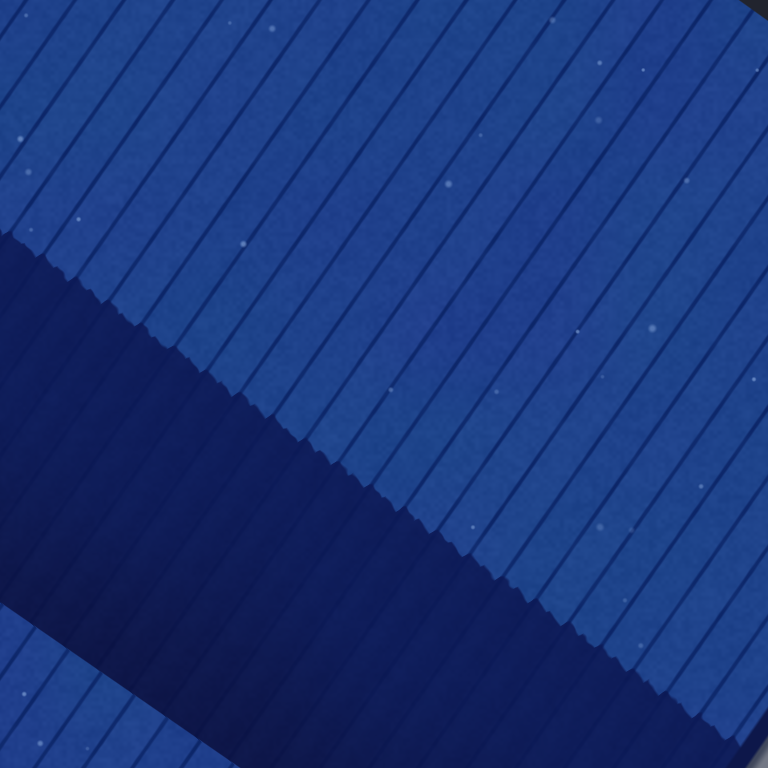
Give the GLSL for this texture, as a Shadertoy shader.

```glsl
float hash(vec2 p) {
    return fract(sin(dot(p, vec2(127.1, 311.7))) * 43758.5453);
}

float noise(vec2 p) {
    vec2 i = floor(p), f = fract(p);
    f = f * f * (3.0 - 2.0 * f);
    return mix(mix(hash(i), hash(i + vec2(1, 0)), f.x),
               mix(hash(i + vec2(0, 1)), hash(i + vec2(1, 1)), f.x), f.y);
}

// Sawtooth falling from 0.5 to -0.5, with a short ramp instead of a jump
float tooth(float t) {
    t = fract(t);
    return 0.5 - min(t, (1.0 - t) * 7.0);
}

// Sparse pale specks, one candidate per cell
float specks(vec2 p) {
    vec2 cell = floor(p * 15.0);
    vec2 centre = 0.2 + 0.6 * vec2(hash(cell + 3.1), hash(cell + 7.7));
    float radius = mix(0.05, 0.11, hash(cell + 5.3));
    float present = step(0.86, hash(cell + 1.9));
    float d = length(fract(p * 15.0) - centre);
    return present * (1.0 - smoothstep(0.2 * radius, radius, d)) * mix(0.25, 0.8, hash(cell + 9.2));
}

void mainImage(out vec4 fragColor, in vec2 fragCoord) {
    vec2 uv = fragCoord / iResolution.xy;
    float down = 1.0 - uv.y;
    float aa = 1.0 / iResolution.y;

    // Slanted planks; the lower panel is slightly shifted
    float across = uv.x + 0.7 * down;
    float along = down - 0.7 * uv.x;
    float lowerPanel = smoothstep(-aa, aa, down - 0.69 * uv.x - 0.784);
    float plank = across / 0.0637 - 0.534 - 0.16 * lowerPanel;
    float grooveDist = abs(fract(plank + 0.5) - 0.5) * 0.0522;
    float wobble = 0.0005 * (noise(uv * 90.0) - 0.5);
    float groove = 1.0 - smoothstep(0.0008, 0.0042, grooveDist + wobble);

    // Shadow band with a stepped upper edge
    float steps = 0.010 * tooth(plank) + 0.006 * tooth(plank * 2.0 + 0.1);
    float rough = 0.006 * (noise(uv * 110.0) - 0.5);
    float shadow = smoothstep(-0.0025, 0.0025, along - 0.298 + steps + rough);
    shadow *= 1.0 - lowerPanel;

    // Lit planks: blotches, shading per plank, grain
    float blotch = noise(uv * 7.0 + 4.0);
    float grain = 0.6 * noise(uv * 190.0) + 0.4 * noise(uv * 85.0) - 0.5;
    vec3 lit = mix(vec3(0.126, 0.245, 0.55), vec3(0.118, 0.27, 0.545), blotch);
    lit += 0.012 * (hash(vec2(floor(plank), 2.0)) - 0.5);
    lit += grain * vec3(0.035, 0.04, 0.045);
    lit = mix(lit, vec3(0.045, 0.145, 0.405), groove * (0.75 + 0.25 * noise(uv * 45.0)));
    lit = mix(lit, vec3(0.45, 0.58, 0.8), specks(uv));

    // Shaded planks: deeper towards the lower edge, faint stripes
    float depth = smoothstep(0.42, 0.82, along + 0.12 * (noise(uv * 6.0) - 0.5));
    vec3 shaded = mix(vec3(0.058, 0.115, 0.355), vec3(0.055, 0.088, 0.285), depth);
    shaded += 0.006 * sin(6.2832 * plank) * vec3(0.5, 0.8, 1.0);
    shaded += grain * vec3(0.01, 0.012, 0.02);
    shaded -= 0.012 * groove;
    vec3 color = mix(lit, shaded, shadow);

    // Dark corner at the upper right
    float topCorner = smoothstep(-0.002, 0.002, uv.x - 0.962 - 1.4 * down);
    color = mix(color, vec3(0.13, 0.14, 0.18), topCorner);

    // Shaded end and grey trim at the lower right
    float endCap = across - 1.645;
    color = mix(color, vec3(0.05, 0.09, 0.29), smoothstep(-0.003, 0.003, endCap));
    vec3 trim = mix(vec3(0.25, 0.28, 0.36), vec3(0.45, 0.47, 0.52), smoothstep(0.03, 0.045, endCap));
    color = mix(color, trim, smoothstep(0.023, 0.029, endCap));

    fragColor = vec4(color, 1.0);
}
```
